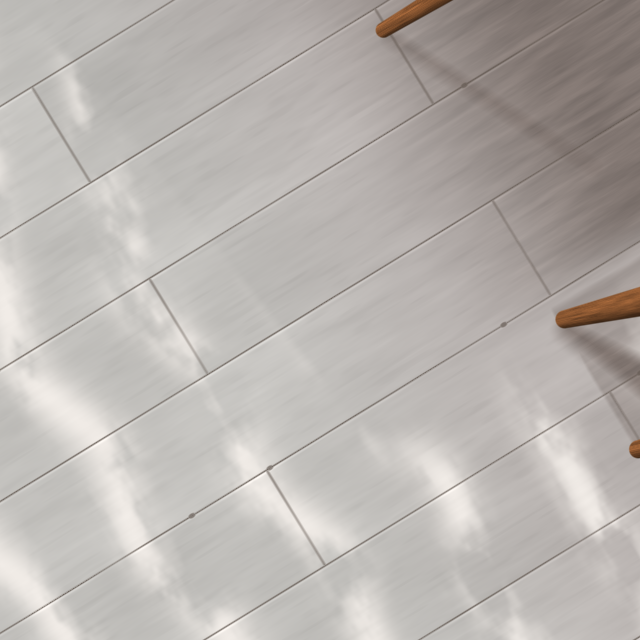
Write a Shadertoy shader that draws this texture.

```glsl
// Pale grey wood-look floor planks laid diagonally in half-offset rows, with
// dappled light, a soft shade at the upper right and tapered wooden legs.
// Plank axes come from one rotation; grain, wear and light are value noise.

#define PLANK_ANGLE 0.5498
#define PLANK_WIDTH 0.1755
#define PLANK_LENGTH 1.042
#define SEAM_ORIGIN vec2(0.494, 0.1843)
#define SEAM_HALF 0.0011
#define LIGHT_SPACING 0.21
#define LIGHT_AMOUNT 0.95
#define GRAIN_AMOUNT 0.04
#define FLOOR_COLOR vec3(0.748, 0.742, 0.728)
#define SHADE_COLOR vec3(0.475, 0.43, 0.41)
#define LIGHT_COLOR vec3(0.95, 0.93, 0.91)
#define WOOD_COLOR vec3(0.59, 0.37, 0.21)

float hash(vec2 p) {
    vec3 q = fract(vec3(p.xyx) * 0.1031);
    q += dot(q, q.yzx + 33.33);
    return fract((q.x + q.y) * q.z);
}

float noise(vec2 p) {
    vec2 i = floor(p), f = fract(p);
    f = f * f * (3.0 - 2.0 * f);
    return mix(mix(hash(i), hash(i + vec2(1.0, 0.0)), f.x),
               mix(hash(i + vec2(0.0, 1.0)), hash(i + vec2(1.0)), f.x), f.y);
}

float fbm(vec2 p) {
    float sum = 0.0, amp = 0.5;
    for (int i = 0; i < 4; i++) {
        sum += amp * noise(p);
        p = p * 2.03 + 17.0;
        amp *= 0.5;
    }
    return sum / 0.9375;
}

// Tapered capsule: x = distance, y = position across, z = position along
vec3 taper(vec2 p, vec2 a, vec2 b, float ra, float rb) {
    vec2 axis = b - a, q = p - a;
    float h = clamp(dot(q, axis) / dot(axis, axis), 0.0, 1.0);
    float r = mix(ra, rb, h);
    float side = (axis.x * q.y - axis.y * q.x) / length(axis);
    return vec3(length(q - axis * h) - r, side / r, h * length(axis));
}

vec3 addLeg(vec3 col, vec2 p, vec2 tip, vec2 top, float r0, float r1, float aa) {
    vec3 leg = taper(p, tip, top, r0, r1);
    float grain = fbm(vec2(leg.z * 35.0, leg.y * 5.0) + tip * 40.0);
    vec3 wood = WOOD_COLOR * (0.72 + 0.55 * grain);
    wood *= 0.9 + 0.3 * leg.y - 0.25 * leg.y * leg.y;
    return mix(col, wood, 1.0 - smoothstep(-aa, aa, leg.x));
}

// Soft bands of light crossing the planks, bent at the top, broken into patches
float dapple(vec2 q) {
    float bend = 0.06 * (noise(q * vec2(3.0, 6.0)) - 0.5) - 0.45 * max(q.y - 0.5, 0.0);
    float band = (q.x + bend - 0.07) / LIGHT_SPACING;
    float dist = abs(band - floor(band + 0.5));
    float spots = smoothstep(0.32, 0.66, fbm(q * vec2(16.0, 9.0) + 3.7));
    float limit = mix(0.85, -0.08, smoothstep(0.53, 0.68, q.x));
    float reach = 1.0 - smoothstep(limit - 0.08, limit + 0.08, q.y);
    return reach * (0.06 + 0.94 * exp(-dist * dist * 26.0) * spots);
}

void mainImage(out vec4 fragColor, in vec2 fragCoord) {
    vec2 p = fragCoord / iResolution.y;
    float aa = 1.0 / iResolution.y;

    // Plank coordinates: x along the boards, y across them
    float c = cos(PLANK_ANGLE), s = sin(PLANK_ANGLE);
    vec2 q = vec2(c * p.x + s * p.y, c * p.y - s * p.x);
    float across = (q.y - SEAM_ORIGIN.y) / PLANK_WIDTH;
    float row = floor(across);
    float along = (q.x - SEAM_ORIGIN.x) / PLANK_LENGTH + 0.5 * mod(row, 2.0);
    float seam = (across - floor(across + 0.5)) * PLANK_WIDTH;
    float joint = (along - floor(along + 0.5)) * PLANK_LENGTH;
    float id = hash(vec2(row, floor(along)) + 31.0);

    // Floor tone, per-plank tint and stretched grain
    vec3 col = mix(FLOOR_COLOR, vec3(0.72, 0.695, 0.685), smoothstep(0.5, 1.0, q.x));
    vec2 g = q + id * 13.0;
    float grain = fbm(g * vec2(12.0, 110.0)) - 0.5;
    float cloud = fbm(g * vec2(4.0, 10.0)) - 0.5;
    float scratch = smoothstep(0.6, 0.95, noise(g * vec2(20.0, 170.0)));
    col += (grain + 2.2 * cloud) * GRAIN_AMOUNT + (id - 0.5) * 0.035;
    col -= scratch * GRAIN_AMOUNT * 0.4;

    // Large shade, soft shadows of the legs and a shaded edge beside one board
    float shade = 0.9 * smoothstep(0.84, 1.24, q.x) * smoothstep(-0.04, 0.06, q.y);
    float shadowA = taper(p, vec2(0.615, 0.94), vec2(0.93, 0.74), 0.002, 0.03).x;
    float shadowB = taper(p, vec2(0.89, 0.485), vec2(1.04, 0.39), 0.006, 0.03).x;
    shade = max(shade, 0.9 - 0.9 * smoothstep(-0.025, 0.05, shadowA));
    shade = max(shade, 0.95 - 0.95 * smoothstep(-0.015, 0.03, shadowB));
    float edge = smoothstep(1.0, 1.008, q.x) * (1.0 - smoothstep(-0.02, 0.0, q.y));
    shade = max(shade, 0.4 * edge);
    col = mix(col, SHADE_COLOR * (1.0 + 0.3 * grain), shade);
    col = mix(col, LIGHT_COLOR + 0.03 * grain, LIGHT_AMOUNT * dapple(q) * (1.0 - shade));

    // Seams with a pale lower bevel, softer end joints and small chips
    float wear = noise(q * vec2(14.0, 9.0) + row);
    float bevel = (seam + 0.003) / 0.002;
    col += 0.065 * (0.3 + wear) * exp(-bevel * bevel);
    float line = (1.0 - smoothstep(SEAM_HALF - aa, SEAM_HALF + aa, abs(seam))) * (0.5 + 0.45 * wear);
    float butt = (1.0 - smoothstep(0.0, 0.004, abs(joint))) * (0.3 + 0.3 * wear);
    vec2 cell = vec2(floor(q.x * 7.0), floor(across + 0.5));
    vec2 chip = vec2((fract(q.x * 7.0) - 0.5) / 7.0 * 0.6, seam);
    float nick = step(0.82, hash(cell + 7.0)) * (1.0 - smoothstep(0.002, 0.005, length(chip)));
    col = mix(col, vec3(0.39, 0.35, 0.32), max(max(line, butt), 0.7 * nick));

    // Wooden legs
    col = addLeg(col, p, vec2(0.599, 0.953), vec2(0.745, 1.04), 0.012, 0.017, aa);
    col = addLeg(col, p, vec2(0.882, 0.501), vec2(1.02, 0.533), 0.014, 0.024, aa);
    col = addLeg(col, p, vec2(0.997, 0.298), vec2(1.05, 0.310), 0.014, 0.018, aa);
    fragColor = vec4(clamp(col, 0.0, 1.0), 1.0);
}
```
